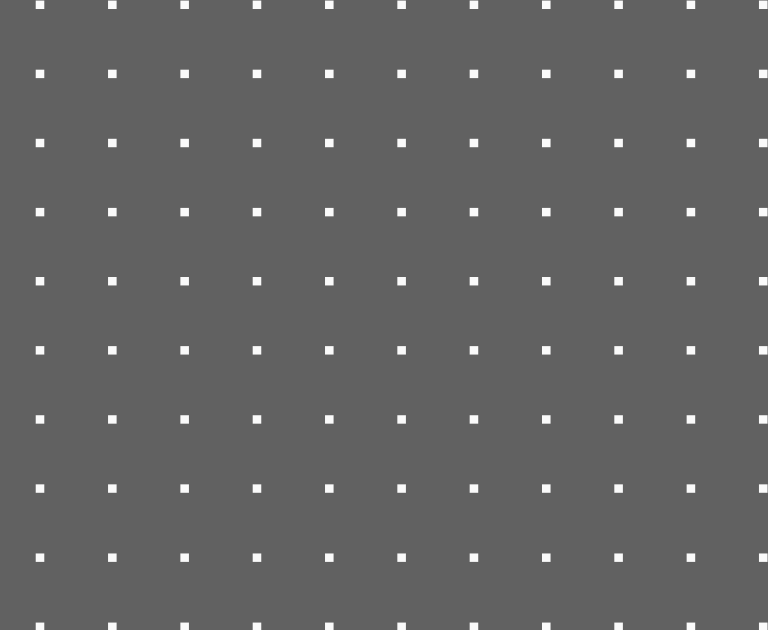
This pattern is drawn by a WebGL 2 fragment shader. Its source:

```glsl
#version 300 es
precision highp float;

uniform vec2 u_resolution;
out vec4 fragColor;

// Lengths are fractions of the canvas height
#define PERIOD vec2(0.1148, 0.1097)
#define FIRST_CENTER vec2(0.0635, 0.0051)
#define HALF_SIDE vec2(0.0068, 0.0067)
#define GROUND_COLOR vec3(0.38)
#define SQUARE_COLOR vec3(0.98)

// Offset from the nearest point of the square grid
vec2 nearestCell(vec2 p) {
    vec2 q = (p - FIRST_CENTER) / PERIOD;
    return (fract(q + 0.5) - 0.5) * PERIOD;
}

// Smooth coverage of an axis-aligned box
float boxCoverage(vec2 p, vec2 halfSide, float pixel) {
    vec2 inside = clamp((halfSide - abs(p)) / pixel + 0.5, 0.0, 1.0);
    return inside.x * inside.y;
}

void main() {
    vec2 p = gl_FragCoord.xy / u_resolution.y;
    float pixel = 1.0 / u_resolution.y;

    // Small pale squares on a flat ground
    float square = boxCoverage(nearestCell(p), HALF_SIDE, pixel);
    fragColor = vec4(mix(GROUND_COLOR, SQUARE_COLOR, square), 1.0);
}
```
